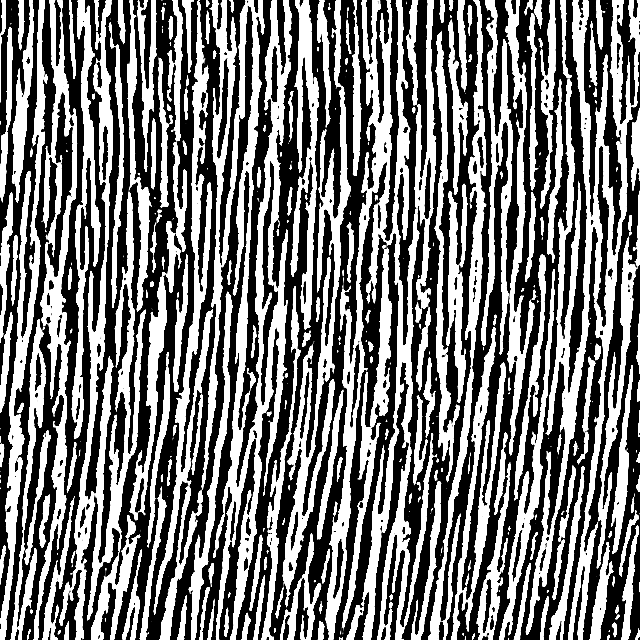
A three.js fragment shader for this texture:

```glsl
#define GRID 256.0          // grain units across the canvas
#define FIBRE_SCALE 0.7     // noise lattice points per grain unit
#define FIBRE_GAP 2.15      // distance from a fibre to its dark flanks
#define FLANK 0.38          // strength of each flank
#define HALF_LENGTH 12      // streak half length in grain units
#define LEAN_BOTTOM 0.14
#define LEAN_TOP 0.005
#define LEAN_WOBBLE 0.08
#define THRESHOLD 0.003
#define SOFTNESS 0.0025

varying vec2 vUv;

float hash(vec2 p) {
  vec3 q = fract(vec3(p.xyx) * 0.1031);
  q += dot(q, q.yzx + 33.33);
  return fract((q.x + q.y) * q.z);
}

// Noise that is smooth across a row and independent between rows
float rowNoise(float x, float row) {
  float i = floor(x);
  float f = fract(x);
  f = f * f * (3.0 - 2.0 * f);
  return mix(hash(vec2(i, row)), hash(vec2(i + 1.0, row)), f) - 0.5;
}

float smoothNoise(vec2 p) {
  float f = fract(p.y);
  float row = floor(p.y);
  f = f * f * (3.0 - 2.0 * f);
  return mix(rowNoise(p.x, row), rowNoise(p.x, row + 1.0), f);
}

// Sideways drift of the fibres per unit of height
float leanAt(vec2 uv) {
  float wobble = smoothNoise(uv * vec2(5.0, 4.0) + 31.0);
  return mix(LEAN_BOTTOM, LEAN_TOP, smoothstep(0.0, 0.9, uv.y))
       + LEAN_WOBBLE * wobble;
}

// A bright fibre with a dark flank on both sides, for even spacing
float flankedNoise(float x, float row) {
  float flanks = rowNoise((x - FIBRE_GAP) * FIBRE_SCALE, row)
               + rowNoise((x + FIBRE_GAP) * FIBRE_SCALE, row);
  return rowNoise(x * FIBRE_SCALE, row) - FLANK * flanks;
}

// Average the grain along the local fibre direction, fading the end rows
float fibres(vec2 p, float lean) {
  float reach = float(HALF_LENGTH);
  float sum = 0.0;
  for (int i = -HALF_LENGTH; i <= HALF_LENGTH + 1; i++) {
    float row = floor(p.y) + float(i);
    float rise = row - p.y;
    float weight = clamp(reach + 0.5 - abs(rise), 0.0, 1.0);
    sum += weight * flankedNoise(p.x + lean * rise, row);
  }
  return sum / (2.0 * reach);
}

void main() {
  vec2 p = vUv * GRID + vec2(40.0, 60.0);
  float grain = fibres(p, leanAt(vUv)) - THRESHOLD;
  float ink = smoothstep(-SOFTNESS, SOFTNESS, grain);
  gl_FragColor = vec4(vec3(ink), 1.0);
}
```
